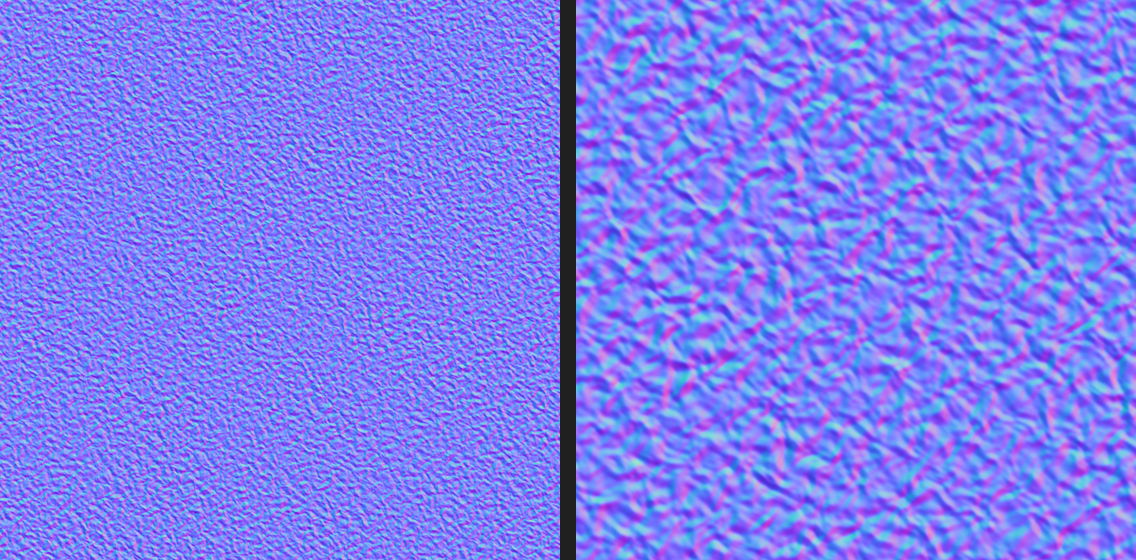
Left, the full canvas; right, a detail of the centre.
Write a WebGL 1 fragment shader that draws this texture map.

```glsl
precision highp float;
// Tangent-space normal map of a finely crinkled, rough plaster surface.

uniform vec2 u_resolution;

const float TAU = 6.2831853;
const float SAMPLE_STEP = 0.001;   // half width of the slope filter, in canvas units
const float BUMP_STRENGTH = 0.46;

// Random unit vector for a lattice point.
vec2 latticeGradient(vec2 cell) {
    vec3 q = fract(cell.xyx * vec3(0.1031, 0.1030, 0.0973));
    q += dot(q, q.yzx + 33.33);
    float angle = TAU * fract((q.x + q.y) * q.z);
    return vec2(cos(angle), sin(angle));
}

float gradientNoise(vec2 p) {
    vec2 cell = floor(p);
    vec2 f = p - cell;
    vec2 blend = f * f * f * (f * (f * 6.0 - 15.0) + 10.0);
    vec2 e = vec2(1.0, 0.0);
    float a = dot(latticeGradient(cell), f);
    float b = dot(latticeGradient(cell + e.xy), f - e.xy);
    float c = dot(latticeGradient(cell + e.yx), f - e.yx);
    float d = dot(latticeGradient(cell + e.xx), f - e.xx);
    return mix(mix(a, b, blend.x), mix(c, d, blend.x), blend.y);
}

vec2 rotate(vec2 p, float angle) {
    float c = cos(angle);
    float s = sin(angle);
    return vec2(c * p.x + s * p.y, c * p.y - s * p.x);
}

// Noise stretched along a direction; dividing by the larger frequency
// keeps the slope equal at every scale.
float grainLayer(vec2 p, float angle, vec2 frequency, float offset) {
    return gradientNoise(rotate(p, angle) * frequency + offset) / frequency.y;
}

// Bends the grain so that the creases wander.
vec2 warp(vec2 p, float frequency, float amount) {
    vec2 q = p * frequency;
    return p + amount * vec2(gradientNoise(q + 7.3), gradientNoise(q + 91.7));
}

float surfaceHeight(vec2 p) {
    vec2 q = warp(p, 50.0, 0.004);
    float h = 0.8 * grainLayer(q, 0.65, vec2(85.0, 120.0), 203.1); // rising grains
    h += 0.8 * grainLayer(q, -0.65, vec2(85.0, 120.0), 417.9);     // falling grains
    h += 0.6 * grainLayer(q, 1.1, vec2(190.0), 631.3);             // fine grit
    return h;
}

// Central differences, which also smooth detail below the step.
vec2 surfaceSlope(vec2 p, float delta) {
    vec2 e = vec2(delta, 0.0);
    return vec2(surfaceHeight(p + e.xy) - surfaceHeight(p - e.xy),
                surfaceHeight(p + e.yx) - surfaceHeight(p - e.yx)) / (2.0 * delta);
}

// Slow change between calmer and rougher areas.
float roughness(vec2 p) {
    return 1.0 + 0.2 * gradientNoise(rotate(p, -0.7) * vec2(3.0, 7.0) + 53.0);
}

vec3 encodeNormal(vec2 slope) {
    return 0.5 + 0.5 * normalize(vec3(-slope, 1.0));
}

void main() {
    vec2 p = gl_FragCoord.xy / min(u_resolution.x, u_resolution.y);
    vec2 slope = surfaceSlope(p, SAMPLE_STEP) * BUMP_STRENGTH * roughness(p);
    gl_FragColor = vec4(encodeNormal(slope), 1.0);
}
```
